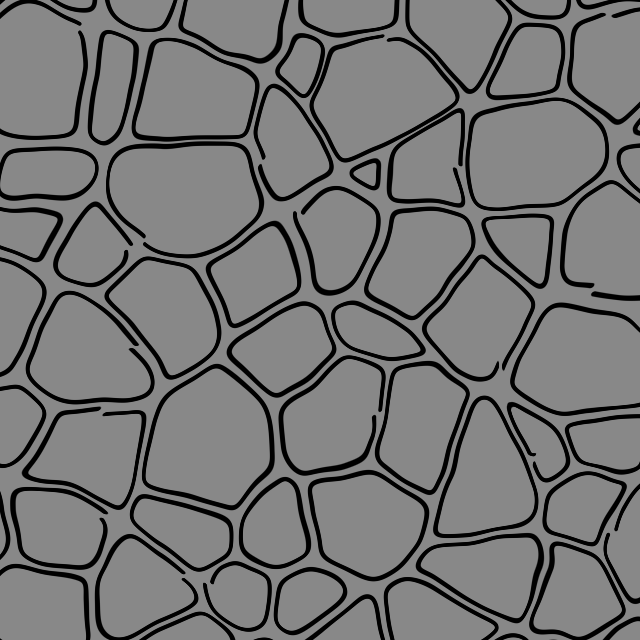
A Shadertoy shader for this texture:

```glsl
// A dry stone wall drawn in ink: black hand-drawn outlines on flat grey.
// Stones are cells of a weighted Voronoi diagram, with corners rounded by a
// smooth minimum over edge distances, and strokes that do not quite close.

const vec3 STONE_GREY = vec3(0.533);
const vec3 INK_BLACK = vec3(0.0);
const vec2 GRID = vec2(6.6, 7.4);     // stones across and up
const float JITTER = 0.78;            // scatter of the seeds, in grid cells
const float SIZE_SPREAD = 0.011;      // weight of the largest stones
const float HALF_STROKE = 0.0034;
const float TAU = 6.28319;

float hash(vec2 p, float salt) {
    return fract(sin(dot(p, vec2(127.1, 311.7)) + salt * 74.7) * 43758.5);
}

float valueNoise(vec2 p, float salt) {
    vec2 i = floor(p), f = fract(p);
    f = f * f * (3.0 - 2.0 * f);
    float low = mix(hash(i, salt), hash(i + vec2(1, 0), salt), f.x);
    float high = mix(hash(i + vec2(0, 1), salt), hash(i + vec2(1, 1), salt), f.x);
    return mix(low, high, f.y) - 0.5;
}

vec2 wobble(vec2 p, float frequency, float amount) {
    return amount * vec2(valueNoise(p * frequency, 5.0), valueNoise(p * frequency, 6.0));
}

// Seed position in canvas units; alternate rows are shifted like masonry
vec2 seedOf(vec2 cell) {
    vec2 jitter = JITTER * (vec2(hash(cell, 1.0), hash(cell, 2.0)) - 0.5);
    float rowShift = 0.5 * mod(cell.y, 2.0) - 0.25;
    return (cell + 0.5 + jitter + vec2(rowShift, 0.0)) / GRID;
}

// Squared distance to a seed, less the weight that enlarges its stone
float power(vec2 p, vec2 cell) {
    vec2 d = p - seedOf(cell);
    float h = hash(cell, 3.0);
    return dot(d, d) - SIZE_SPREAD * h * h;
}

vec2 owningCell(vec2 p) {
    vec2 base = floor(p * GRID), owner = base;
    float best = 1e5;
    for (int y = -2; y <= 2; y++)
    for (int x = -2; x <= 2; x++) {
        vec2 cell = base + vec2(x, y);
        float w = power(p, cell);
        if (w < best) { best = w; owner = cell; }
    }
    return owner;
}

// Rounded distance to the cell border (x) and the length of its gradient (y)
vec2 borderDistance(vec2 p, vec2 owner, float sharpness) {
    vec2 seed = seedOf(owner), slope = vec2(0.0);
    float own = power(p, owner), total = 0.0;
    for (int y = -2; y <= 2; y++)
    for (int x = -2; x <= 2; x++) {
        if (x == 0 && y == 0) continue;
        vec2 cell = owner + vec2(x, y);
        vec2 across = seed - seedOf(cell);
        float span = max(length(across), 0.001);
        float edge = (power(p, cell) - own) / (2.0 * span);
        float share = exp(-sharpness * edge);
        total += share;
        slope += share * across / span;
    }
    total = max(total, 1e-30);
    return vec2(-log(total) / sharpness, length(slope) / total);
}

// Distance to the middle of a stone's outline, with an open seam on some
float outlineDistance(vec2 p) {
    vec2 stone = owningCell(p);
    float sharpness = mix(85.0, 190.0, hash(stone, 7.0));
    float inset = mix(0.0045, 0.0115, hash(stone, 8.0));
    vec2 border = borderDistance(p, stone, sharpness);

    // Near the seam one end of the stroke drifts inward
    float isOpen = step(0.55, hash(stone, 9.0));
    float seamAngle = TAU * hash(stone, 10.0);
    vec2 ray = vec2(cos(seamAngle), sin(seamAngle));
    vec2 q = p - seedOf(stone);
    vec2 local = vec2(dot(q, ray), ray.x * q.y - ray.y * q.x);
    float turn = fract(atan(local.y, local.x) / TAU);
    inset += isOpen * 0.009 * smoothstep(0.88, 1.0, turn);

    float line = (border.x - inset) / max(border.y, 0.5);
    float opening = HALF_STROKE + 0.003 * hash(stone, 11.0);
    float pastEnd = local.x > 0.0 ? max(opening - abs(local.y), 0.0) : 0.0;
    return length(vec2(line, isOpen * pastEnd));
}

void mainImage(out vec4 fragColor, in vec2 fragCoord) {
    float pixel = 1.0 / iResolution.y;
    vec2 p = fragCoord * pixel;

    // Broad bends, then the tremor of the hand
    vec2 bent = p + wobble(p, 8.0, 0.03) + wobble(p + 3.7, 21.0, 0.009);

    float d = outlineDistance(bent) - HALF_STROKE;
    float ink = 1.0 - smoothstep(-0.6 * pixel, 0.6 * pixel, d);
    fragColor = vec4(mix(STONE_GREY, INK_BLACK, ink), 1.0);
}
```
